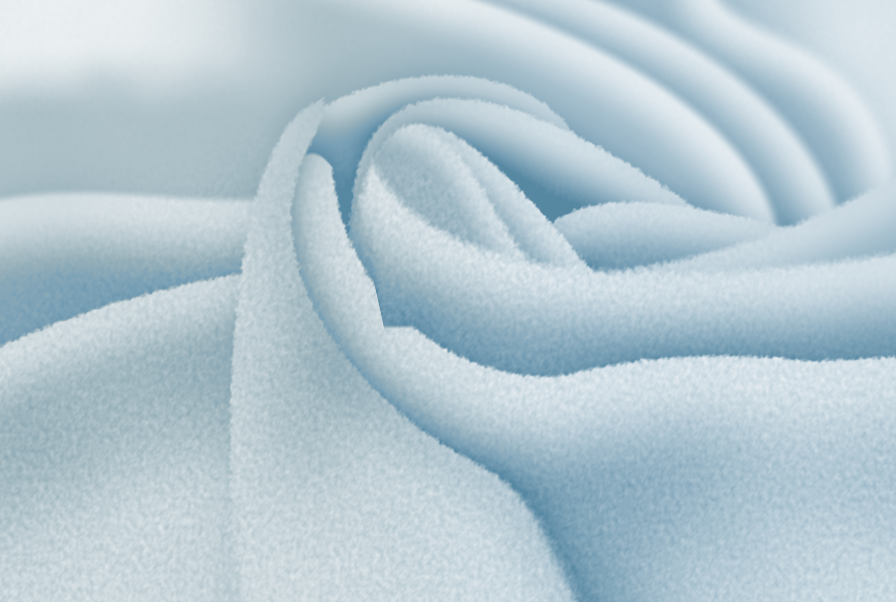
Give the GLSL for this texture, as a Shadertoy shader.

```glsl
// Soft pale blue plush fabric, twisted into a spiral of overlapping folds.
#define ASPECT 1.494
#define BLUE_TINT vec3(1.0, 0.71, 0.55)
#define GREY_TINT vec3(1.0, 0.76, 0.67)
#define PILE_SCALE 95.0
#define PILE_DEPTH 0.098
#define EDGE_FUZZ 0.0045
#define SHARP 0.004
#define SHADOW_REACH 0.035
#define CONTRAST 1.55
#define CURVE_STEPS 16

// Gradient noise
vec2 hashGradient(vec2 cell) {
    vec2 h = vec2(dot(cell, vec2(127.1, 311.7)), dot(cell, vec2(269.5, 183.3)));
    return 2.0 * fract(sin(h) * 43758.5) - 1.0;
}
float gradientNoise(vec2 p) {
    vec2 i = floor(p), f = fract(p), e = vec2(0.0, 1.0);
    vec2 u = f * f * f * (f * (f * 6.0 - 15.0) + 10.0);
    return mix(mix(dot(hashGradient(i), f), dot(hashGradient(i + e.yx), f - e.yx), u.x),
               mix(dot(hashGradient(i + e), f - e), dot(hashGradient(i + e.yy), f - e.yy), u.x), u.y);
}

vec2 cubic(vec4 ab, vec4 cd, float t) {
    float s = 1.0 - t;
    return s * s * (s * ab.xy + 3.0 * t * ab.zw) + t * t * (3.0 * s * cd.xy + t * cd.zw);
}
// Signed distance to a cubic crest, positive on its right
float crest(vec2 p, vec4 ab, vec4 cd) {
    float nearest = 1e5, at = 0.0;
    vec2 start = ab.xy;
    for (int i = 1; i <= CURVE_STEPS; i++) {
        vec2 end = cubic(ab, cd, float(i) / float(CURVE_STEPS));
        vec2 v = p - start, along = end - start;
        float h = clamp(dot(v, along) / dot(along, along), 0.0, 1.0);
        vec2 gap = v - along * h;
        if (dot(gap, gap) < nearest) {
            nearest = dot(gap, gap);
            at = (float(i) - 1.0 + h) / float(CURVE_STEPS);
        }
        start = end;
    }
    float s = 1.0 - at;
    vec2 tangent = normalize(s * s * (ab.zw - ab.xy) + 2.0 * s * at * (cd.xy - ab.zw) + at * at * (cd.zw - cd.xy));
    vec2 v = p - cubic(ab, cd, at);
    return tangent.y * v.x - tangent.x * v.y;
}

// Tone rolling from a lit rim into a deeper hollow
float roll(float d, float rim, float hollow, float reach) {
    return mix(rim, hollow, smoothstep(0.12 * reach, reach, d));
}
// Lay a fold on the tone beneath, with a contact shadow outside it
void drape(inout float tone, float d, float body, float soft, float shadow) {
    float under = tone - shadow * exp(min(d, 0.0) / SHADOW_REACH);
    float e = max(soft, 1.0 / iResolution.y);
    tone = mix(under, body, smoothstep(-e, e, d));
}

void mainImage(out vec4 fragColor, in vec2 fragCoord) {
    vec2 p = fragCoord / iResolution.xy * vec2(ASPECT, 1.0);
    float x = p.x, y = p.y;
    float pile = gradientNoise(p * PILE_SCALE * vec2(1.15, 0.9))
               + 0.7 * gradientNoise(mat2(0.8, 0.6, -0.6, 0.8) * p * PILE_SCALE * vec2(2.1, 1.4));
    float fuzz = EDGE_FUZZ * pile;
    float cloud = gradientNoise(p * 5.0) + 0.5 * gradientNoise(p * 11.0);
    // Blurred cloth in the distance
    float far = smoothstep(0.80, 0.93, y + 0.03 * cloud) * smoothstep(0.58, 0.22, x);
    float tone = mix(0.72, 0.88, far) + 0.13 * smoothstep(1.1, 1.45, x);
    float d = crest(p, vec4(1.19, 1.02, 1.22, 0.93), vec4(1.44, 0.95, 1.49, 0.72));
    drape(tone, d, roll(d, 0.87, 0.71, 0.10), 0.018, 0.05);
    d = crest(p, vec4(0.95, 1.02, 1.15, 0.95), vec4(1.32, 0.83, 1.385, 0.68));
    drape(tone, d, roll(d, 0.86, 0.71, 0.09), 0.014, 0.06);
    d = crest(p, vec4(0.74, 1.02, 1.01, 0.94), vec4(1.245, 0.80, 1.294, 0.63));
    drape(tone, d, roll(d, 0.87, mix(0.735, 0.88, far), 0.10), 0.012, 0.06);
    // Two folds on the left
    d = crest(p, vec4(-0.02, 0.665, 0.15, 0.70), vec4(0.28, 0.66, 0.45, 0.67));
    drape(tone, min(d, 0.6 - x), roll(d, 0.83, 0.63, 0.16), 0.009, 0.03);
    d = crest(p, vec4(-0.02, 0.415, 0.12, 0.48), vec4(0.25, 0.52, 0.42, 0.55)) + fuzz;
    float slope = roll(d, 0.82, 0.70, 0.12) + 0.11 * smoothstep(0.16, 0.38, d);
    drape(tone, min(d, 0.6 - x), slope, SHARP, 0.04);
    // Back of the spiral
    d = crest(p, vec4(0.45, 0.75, 0.58, 0.90), vec4(0.86, 0.92, 0.955, 0.78)) + fuzz;
    drape(tone, min(d, x - 0.48), roll(d, 0.83, 0.70, 0.08), SHARP, 0.03);
    d = crest(p, vec4(0.585, 0.66, 0.62, 0.98), vec4(0.96, 0.80, 1.18, 0.64)) + fuzz;
    drape(tone, d, roll(d, 0.82, 0.56, 0.12), SHARP, 0.09);
    d = crest(p, vec4(0.92, 0.63, 1.0, 0.69), vec4(1.15, 0.66, 1.30, 0.625)) + fuzz;
    drape(tone, min(d, x - 0.75), roll(d, 0.82, 0.67, 0.10), SHARP, 0.05);
    d = crest(p, vec4(1.09, 0.56, 1.2, 0.58), vec4(1.34, 0.62, 1.50, 0.71)) + fuzz;
    drape(tone, min(d, x - 0.75), roll(d, 0.81, 0.70, 0.11), 0.007, 0.04);
    // Heart of the spiral and the wide fold below it
    float heart = crest(p, vec4(0.59, 0.62, 0.64, 0.90), vec4(0.77, 0.81, 0.97, 0.57)) + fuzz;
    drape(tone, heart, roll(heart, 0.83, 0.72, 0.07), SHARP, 0.09);
    d = crest(p, vec4(0.70, 0.79, 0.80, 0.75), vec4(0.82, 0.62, 0.90, 0.55)) + fuzz;
    drape(tone, min(d, heart), roll(d, 0.82, 0.70, 0.06), 0.007, 0.05);
    d = crest(p, vec4(0.615, 0.74, 0.72, 0.52), vec4(1.1, 0.52, 1.50, 0.58)) + fuzz;
    drape(tone, min(d, x < 0.72 ? heart : 1.0), roll(d, 0.83, 0.64, 0.15), 0.01, 0.02);
    // Long fold sweeping round to the right
    d = max(crest(p, vec4(0.55, 0.78, 0.55, 0.50), vec4(0.76, 0.365, 0.93, 0.375)),
            crest(p, vec4(0.93, 0.375, 1.02, 0.395), vec4(1.2, 0.44, 1.50, 0.375))) + fuzz;
    float sweep = roll(d, 0.83, mix(0.64, 0.74, smoothstep(0.95, 1.4, x)), 0.20);
    sweep += 0.06 * smoothstep(0.2, 0.0, y) * smoothstep(0.95, 1.2, x);
    float cap = 0.745 - y - 20.0 * pow(min(abs(x - 0.52), 0.12), 2.0);
    drape(tone, min(min(d, x - 0.46), cap), sweep, SHARP, 0.09);
    // Upright fold in front
    float outer = crest(p, vec4(0.40, -0.02, 0.36, 0.35), vec4(0.39, 0.85, 0.57, 0.84));
    float inner = crest(p, vec4(0.57, 0.83, 0.36, 0.62), vec4(0.58, 0.32, 0.83, 0.215));
    float corner = 0.9 * (0.965 - x - 0.5 * y), blend = max(0.06 - abs(inner - corner), 0.0);
    inner = min(inner, corner) - blend * blend / 0.24;
    vec2 dip = (p - vec2(0.52, 0.34)) / vec2(0.12, 0.15);
    float front = 0.81 - 0.10 * exp(-dot(dip, dip)) - 0.06 * smoothstep(0.11, 0.0, inner);
    float crease = smoothstep(0.02, 0.0, inner) * smoothstep(0.84, 0.76, y);
    drape(tone, min(outer, inner) + fuzz, front, mix(0.02, SHARP, smoothstep(0.05, 0.25, y)), mix(0.03, 0.15, crease));
    // Woven pile and final colour
    float focus = mix(1.0, 0.12, smoothstep(0.60, 0.95, y + 0.4 * abs(x - 0.7)));
    tone = 0.83 + CONTRAST * (tone - 0.83) + PILE_DEPTH * pile * focus + 0.03 * cloud;
    float grey = smoothstep(1.05, 0.45, x) * smoothstep(0.46, 0.62, tone);
    fragColor = vec4(1.0 - (1.0 - clamp(tone, 0.34, 0.95)) * mix(BLUE_TINT, GREY_TINT, grey), 1.0);
}
```
